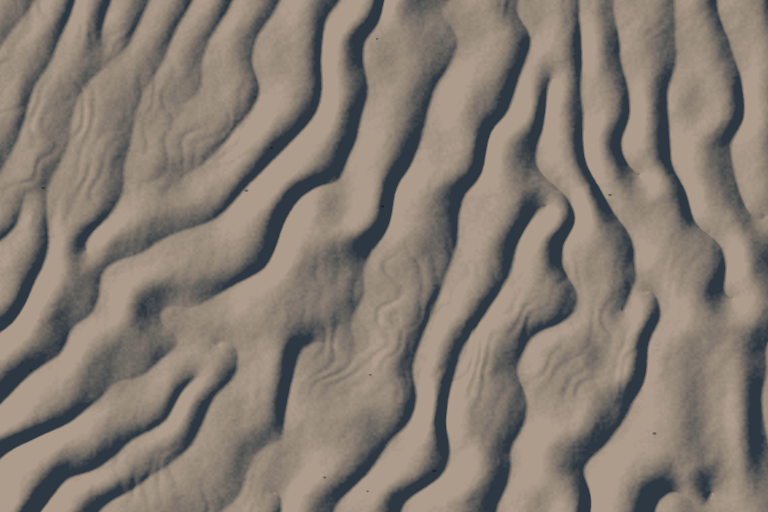
Reproduce this texture procedurally as a WebGL 2 fragment shader.

```glsl
#version 300 es
precision highp float;

#define RIPPLE_FREQ 7.4
#define FAN 4.4
#define LEAN 6.2
#define WARP 0.95
#define FORKS 16
#define CREST_SKEW 1.28
#define SLOPE_GAIN 0.033
#define FINE_FREQ 25.0
#define FINE_HEIGHT 0.085
#define GRAIN 0.13
#define SPECK_CELLS 9.0

uniform vec2 u_resolution;
out vec4 fragColor;

const float PI = 3.14159265;

float hash(vec2 p) {
    vec3 q = fract(p.xyx * vec3(0.1031, 0.1030, 0.0973));
    q += dot(q, q.yzx + 33.33);
    return fract((q.x + q.y) * q.z);
}

vec2 hash2(vec2 p) {
    return vec2(hash(p), hash(p + 57.3));
}

float noise(vec2 p) {
    vec2 cell = floor(p), f = fract(p);
    f = f * f * f * (f * (f * 6.0 - 15.0) + 10.0);
    float low = mix(hash(cell), hash(cell + vec2(1, 0)), f.x);
    float high = mix(hash(cell + vec2(0, 1)), hash(cell + vec2(1, 1)), f.x);
    return mix(low, high, f.y);
}

// One dune per unit of phase: gentle windward rise, steep lee, creased trough
float dune(float phase) {
    return sin(PI * pow(fract(phase), CREST_SKEW));
}

float sandHeight(vec2 p) {
    // Ridges fan from diagonal on the left to upright on the right
    float phase = RIPPLE_FREQ * p.x - LEAN * p.y + FAN * p.x * (p.y - 0.4);
    phase += WARP * (noise(p * 4.0 + 3.0) - 0.5);
    phase += 0.55 * WARP * (noise(p * 10.0 + 20.0) - 0.5);

    // Ridges swell and sink along their length, more boldly near the bottom
    float strength = 0.3 + 0.65 * noise(p * 3.2 + 40.0) + 0.5 * noise(p * 7.5 + 61.0);
    strength *= mix(1.2, 0.85, p.y);

    // Each phase vortex makes a ridge fork or end
    for (int i = 0; i < FORKS; i++) {
        vec2 core = hash2(vec2(float(i) * 7.0 + 2.0, 11.0)) * vec2(1.5, 1.0);
        vec2 d = p - core;
        float turn = (i % 2 == 0) ? 1.0 : -1.0;
        phase += turn * atan(d.y, d.x) / (2.0 * PI);
        strength *= smoothstep(-0.02, 0.06, length(d));
    }

    // Small ripples gather in patches where the large ones fade
    float patchMask = smoothstep(0.5, 0.75, noise(p * 2.7 + 71.0));
    float finePhase = FINE_FREQ * (p.x - 0.3 * p.y);
    finePhase += 1.6 * noise(p * 9.0 + 5.0) + 1.5 * noise(p * 21.0 + 15.0);
    float fine = dune(finePhase) * noise(p * 17.0 + 9.0);

    float h = strength * (1.0 - 0.45 * patchMask) * dune(phase);
    h += 0.4 * noise(p * 6.0 + 13.0) + 0.1 * noise(p * 15.0 + 33.0);
    h += FINE_HEIGHT * (0.15 + 0.85 * patchMask) * fine;

    // Wind streaks and grit, turned off the noise axes
    vec2 q = mat2(0.8, 0.6, -0.6, 0.8) * p;
    h += 0.04 * noise(q * vec2(55.0, 35.0)) + 0.016 * noise(q * 115.0);
    return h;
}

// Colour from deep blue shadow to warm lit sand
vec3 sandColour(float light) {
    const vec3 tones[6] = vec3[6](
        vec3(0.18, 0.22, 0.26), vec3(0.32, 0.325, 0.33),
        vec3(0.40, 0.39, 0.37), vec3(0.49, 0.45, 0.42),
        vec3(0.58, 0.53, 0.47), vec3(0.68, 0.61, 0.55));
    const float stops[6] = float[6](-0.78, -0.53, -0.36, -0.17, 0.12, 0.52);
    vec3 colour = tones[0];
    for (int i = 1; i < 6; i++) {
        float t = (light - stops[i - 1]) / (stops[i] - stops[i - 1]);
        colour = mix(colour, tones[i], clamp(t, 0.0, 1.0));
    }
    return colour;
}

// Sparse dark crumbs, one at most per cell
float specks(vec2 p) {
    vec2 cell = floor(p * SPECK_CELLS);
    vec2 centre = 0.2 + 0.6 * hash2(cell + 31.0);
    float size = mix(0.01, 0.03, hash(cell + 83.0));
    float d = length((fract(p * SPECK_CELLS) - centre) * vec2(0.8, 1.2));
    return step(0.92, hash(cell + 5.0)) * (1.0 - smoothstep(size * 0.4, size + 0.015, d));
}

void main() {
    vec2 p = gl_FragCoord.xy / u_resolution.y;

    // Low sun from the upper left: light follows the slope along its path
    vec2 sunPath = normalize(vec2(0.88, -0.47));
    float reach = 0.0045;
    float rise = sandHeight(p + sunPath * reach) - sandHeight(p - sunPath * reach);
    float light = SLOPE_GAIN * rise / (2.0 * reach);
    light += GRAIN * (noise(p * 190.0) - 0.5);

    vec3 colour = sandColour(light);
    colour *= 1.0 - 0.4 * specks(p);
    fragColor = vec4(colour, 1.0);
}
```
